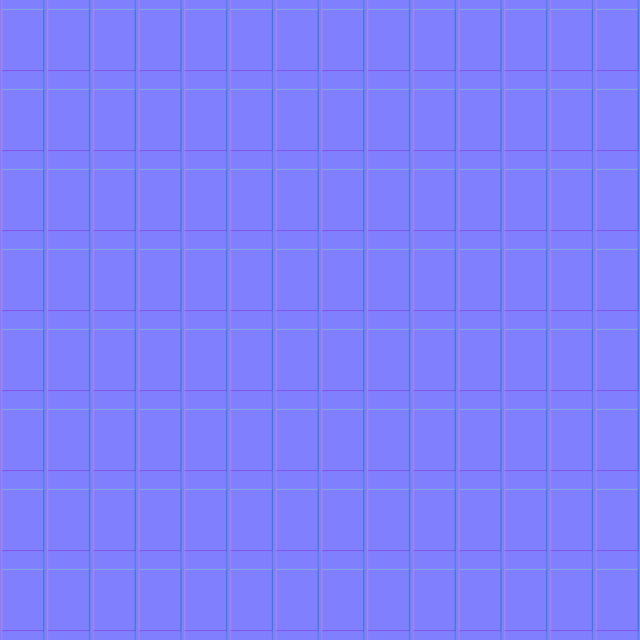
Reproduce this texture map procedurally as a WebGL 1 fragment shader.

```glsl
precision highp float;
// Tangent-space normal map of a facade grid: rows of recessed rectangular panels
// between narrow vertical ribs and wide horizontal bands. Each panel side is a thin
// bevel line, filtered analytically and tinted by the direction it leans.

#define REPEATS vec2(14.0, 8.0)         // panels across and down
#define INSET vec2(0.041, 0.1172)       // panel margin, share of a cell
#define LEFT_WIDTH 0.00098              // bevel widths, share of the canvas
#define RIGHT_WIDTH 0.0014
#define LEVEL_WIDTH 0.0006
#define BEVEL_ANGLE 1.08                // tilt of the bevels, radians
#define BAND_STRENGTH 0.6               // rib edges where they cross the bands

uniform vec2 u_resolution;

// Smooth step from 0 to 1: the integral of a tent two pixels wide.
float tentStep(float distance, float pixel) {
  float t = clamp(distance / pixel, -1.0, 1.0);
  return 0.5 + t - 0.5 * t * abs(t);
}

// Filtered coverage of a line of the given width.
float lineCoverage(float distance, float width, float pixel) {
  return tentStep(distance + 0.5 * width, pixel)
       - tentStep(distance - 0.5 * width, pixel);
}

// Signed canvas distance to the nearest repeat of a line at 'place' in the cell.
vec2 wrappedDistance(vec2 grid, vec2 place) {
  return (fract(grid - place + 0.5) - 0.5) / REPEATS;
}

void main() {
  vec2 pixel = 1.0 / u_resolution;
  vec2 grid = gl_FragCoord.xy * pixel * REPEATS;

  // Distances to the lower left and upper right sides of the panel.
  vec2 low = wrappedDistance(grid, INSET);
  vec2 high = wrappedDistance(grid, 1.0 - INSET);

  // Filtered extent of the panel along each axis.
  vec2 halfSize = (0.5 - INSET) / REPEATS;
  vec2 inside = halfSize - abs(fract(grid) - 0.5) / REPEATS;
  float insideX = tentStep(inside.x, pixel.x);
  float insideY = tentStep(inside.y, pixel.y);

  // Bevel coverage on the four sides.
  float ribStrength = mix(BAND_STRENGTH, 1.0, insideY);
  float left = lineCoverage(low.x, LEFT_WIDTH, pixel.x) * ribStrength;
  float right = lineCoverage(high.x, RIGHT_WIDTH, pixel.x) * ribStrength;
  float bottom = lineCoverage(low.y, LEVEL_WIDTH, pixel.y) * insideX;
  float top = lineCoverage(high.y, LEVEL_WIDTH, pixel.y) * insideX;

  // Average the flat and tilted normals, then encode to colour.
  vec2 tilt = vec2(left - right, top - bottom) * sin(BEVEL_ANGLE);
  float covered = min(left + right + bottom + top, 1.0);
  float facing = mix(1.0, cos(BEVEL_ANGLE), covered);
  gl_FragColor = vec4(vec3(tilt, facing) * 0.5 + 0.5, 1.0);
}
```
